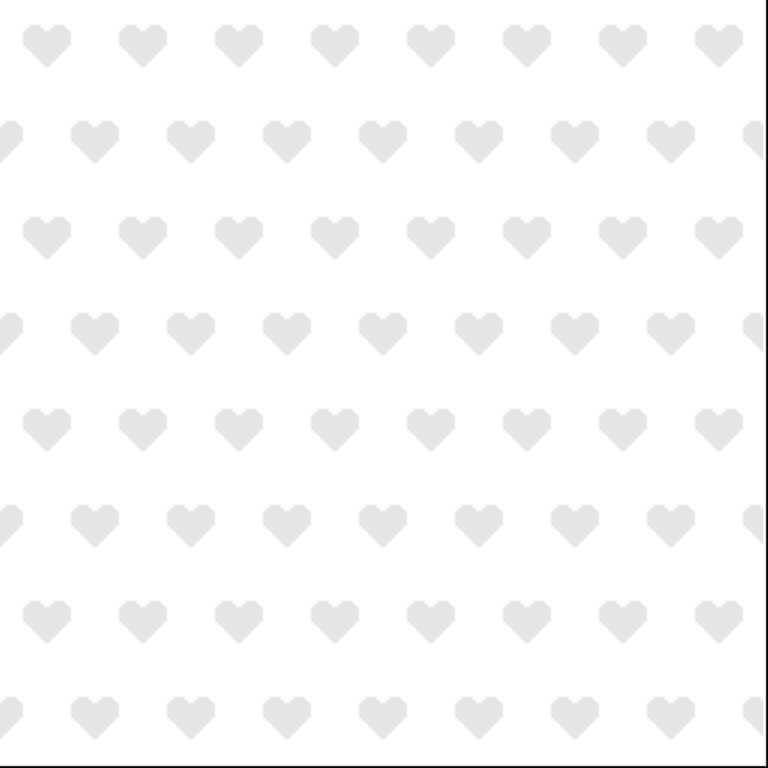
This pattern is drawn by a three.js fragment shader. Its source:

```glsl
varying vec2 vUv;

// Share of a filter window of width w, centred on v, that lies between lo and hi
float cover(float lo, float hi, float v, float w) {
  return clamp((min(hi, v + 0.5 * w) - max(lo, v - 0.5 * w)) / w, 0.0, 1.0);
}

// Stepped heart, 16 blocks wide and 14 high, y running down from its top
float blockHeart(vec2 p, vec2 w) {
  float sum = 0.0;
  for (int i = 0; i < 8; i++) {
    float column = float(i);
    float top = max(0.0, max(2.0 - column, column - 5.0));
    float left = i == 0 ? -1.0 : column;
    sum += cover(left, column + 1.0, abs(p.x), w.x) * cover(top, 14.0 - column, p.y, w.y);
  }
  return min(sum, 1.0);
}

void main() {
  // 256 blocks per side, measured from the upper left
  vec2 block = 256.0 * vec2(vUv.x, 1.0 - vUv.y);
  vec2 soft = max(fwidth(block), vec2(0.8));

  // 8 by 8 cells, every second row shifted by half a cell
  float row = floor(block.y / 32.0);
  float shift = 16.0 * mod(row, 2.0);
  vec2 local = vec2(mod(block.x + 0.33 + shift, 32.0) - 16.0, mod(block.y, 32.0) - 8.33);

  // Hearts stop just before the right border
  float heart = blockHeart(local, soft) * cover(-9.0, 254.5, block.x, soft.x);
  vec3 color = mix(vec3(1.0), vec3(0.898), heart);

  // Thin dark border on the right and bottom
  float border = max(cover(255.35, 260.0, block.x, 0.5), cover(255.35, 260.0, block.y, 0.5));
  gl_FragColor = vec4(mix(color, vec3(0.0), border), 1.0);
}
```
